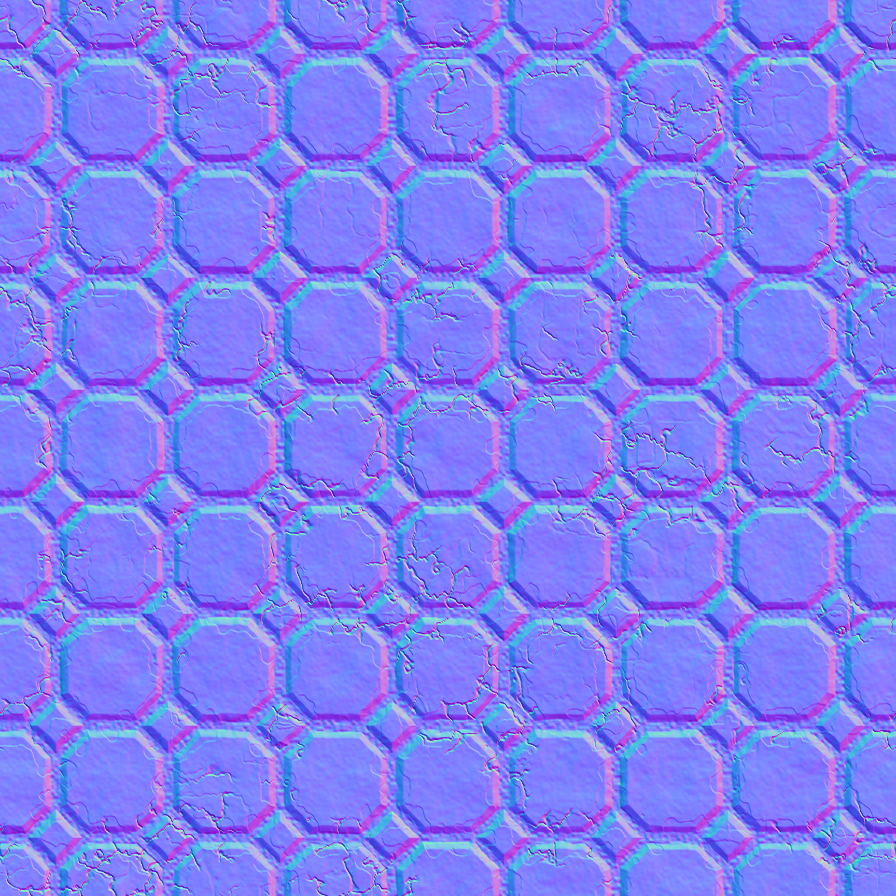
Reproduce this texture map procedurally as a Shadertoy shader.

```glsl
// Tangent-space normal map of worn octagon and diamond paving with rough grout.

const float REPEATS = 8.0;         // tiles across and down
const vec2  SHIFT = vec2(0.0, 0.02); // layout offset, in cells
const float OCT_HALF = 0.465;      // octagon half width, in cells
const float OCT_CORNER = 0.695;    // octagon diagonal cut, as |x| + |y|
const float DIAMOND_HALF = 0.25;   // diamond half diagonal
const float BEVEL_WIDTH = 0.068;
const float BEVEL_HEIGHT = 0.050;
const float EDGE_WEAR = 0.022;     // wobble of the tile outline
const float TILT = 0.05;           // random lean of each tile
const float SWELL = 0.020;         // broad undulation of the faces
const float GRAIN = 0.0045;        // fine face roughness
const float GROUT_GRAIN = 0.016;
const float CHIP_DEPTH = 0.007;    // flakes broken off near the rims
const float CRACK_DEPTH = 0.026;
const float CRACK_WIDTH = 0.085;
const float VEIN_DEPTH = 0.005;
const float SAMPLE_STEP = 0.0078;  // half width of the slope filter, in cells

// Integer hash giving two values in 0..1
vec2 hash2(vec2 cell, float seed) {
    uvec2 v = uvec2(cell + seed * 131.0) * 1664525u + 1013904223u;
    v.x += v.y * 1664525u;
    v.y += v.x * 1664525u;
    v ^= v >> 16u;
    v.x += v.y * 1664525u;
    v.y += v.x * 1664525u;
    v ^= v >> 16u;
    return vec2(v & 65535u) / 65535.0;
}

vec2 wrapCell(vec2 cell, float period) {
    return floor(mod(cell + 0.5, period));
}

// Value noise that wraps with the canvas; freq is lattice cells per tile
float noise(vec2 p, float freq, float seed) {
    p *= freq;
    float period = REPEATS * freq;
    vec2 i = floor(p), f = p - i;
    vec2 u = f * f * f * (f * (f * 6.0 - 15.0) + 10.0);
    float a = hash2(wrapCell(i, period), seed).x;
    float b = hash2(wrapCell(i + vec2(1, 0), period), seed).x;
    float c = hash2(wrapCell(i + vec2(0, 1), period), seed).x;
    float d = hash2(wrapCell(i + vec2(1, 1), period), seed).x;
    return mix(mix(a, b, u.x), mix(c, d, u.x), u.y);
}

// Gap between the two nearest scattered points: zero along crack lines
float crackGap(vec2 p, float freq) {
    p *= freq;
    vec2 base = floor(p);
    float near = 9.0, next = 9.0;
    for (int y = -1; y <= 1; y++)
    for (int x = -1; x <= 1; x++) {
        vec2 cell = base + vec2(x, y);
        float d = length(cell + hash2(wrapCell(cell, REPEATS * freq), 7.0) - p);
        next = min(next, max(near, d));
        near = min(near, d);
    }
    return next - near;
}

// Relief in cell units; octagons sit on whole numbers, diamonds between them
float height(vec2 p) {
    vec2 local = p - round(p), q = abs(local);
    float octagon = min(OCT_HALF - max(q.x, q.y), (OCT_CORNER - q.x - q.y) * 0.7071);
    float diamond = (q.x + q.y - 1.0 + DIAMOND_HALF) * 0.7071;
    bool isDiamond = diamond > octagon;
    float inset = max(octagon, diamond);

    float medium = noise(p, 8.0, 1.0);
    float fine = noise(p, 16.0, 2.0);
    float grit = noise(p, 32.0, 3.0);
    float broad = noise(p, 2.0, 4.0);

    // Bevelled tile with an uneven rim
    float worn = inset + EDGE_WEAR * (0.5 * medium + 0.5 * fine - 0.5);
    float face = smoothstep(0.0, 0.02, worn);
    float ramp = clamp(worn / BEVEL_WIDTH, 0.0, 1.0);
    float h = BEVEL_HEIGHT * mix(ramp, smoothstep(0.0, 1.0, ramp), 0.25);

    // Each tile leans and ages differently
    vec2 id = isDiamond ? wrapCell(floor(p), REPEATS) + 20.0 : wrapCell(round(p), REPEATS);
    vec2 center = isDiamond ? floor(p) + 0.5 : round(p);
    vec2 lean = hash2(id, 5.0) - 0.5;
    float age = hash2(id, 6.0).x;
    h += face * TILT * dot(lean, p - center);

    // Face texture and grout pebbles
    h += face * (SWELL * (noise(p, 4.0, 8.0) - 0.5) + GRAIN * (fine + 0.6 * grit));
    h += (1.0 - face) * GROUT_GRAIN * (grit - 0.5);

    // Flakes, cracks and hairline veins, mostly close to the rims
    float rim = 1.0 - smoothstep(0.06, 0.24, inset);
    float damage = broad + 0.25 * rim + 0.35 * (age - 0.5);
    float flake = rim * 0.5 + 0.5 * medium + 0.25 * fine + 0.3 * damage;
    h -= face * CHIP_DEPTH * smoothstep(0.98, 1.03, flake);
    vec2 bend = vec2(medium + 0.4 * fine, noise(p, 8.0, 9.0) + 0.4 * grit) - 0.7;
    float crack = 1.0 - smoothstep(0.0, CRACK_WIDTH, crackGap(p + 0.13 * bend, 3.0));
    h -= face * CRACK_DEPTH * crack * smoothstep(0.72, 0.92, damage + 0.3 * (medium - 0.5));
    float vein = abs(noise(p + 0.08 * bend, 3.0, 10.0) - 0.5);
    h -= face * VEIN_DEPTH * (1.0 - smoothstep(0.0, 0.04, vein)) * smoothstep(0.4, 0.7, broad);
    return h;
}

void mainImage(out vec4 fragColor, in vec2 fragCoord) {
    vec2 p = fragCoord / iResolution.xy * REPEATS - SHIFT;
    vec2 e = vec2(SAMPLE_STEP, 0.0);
    vec2 slope = vec2(height(p + e.xy) - height(p - e.xy),
                      height(p + e.yx) - height(p - e.yx)) / (2.0 * SAMPLE_STEP);
    vec3 normal = normalize(vec3(-slope, 1.0));
    fragColor = vec4(normal * 0.5 + 0.5, 1.0);
}
```
